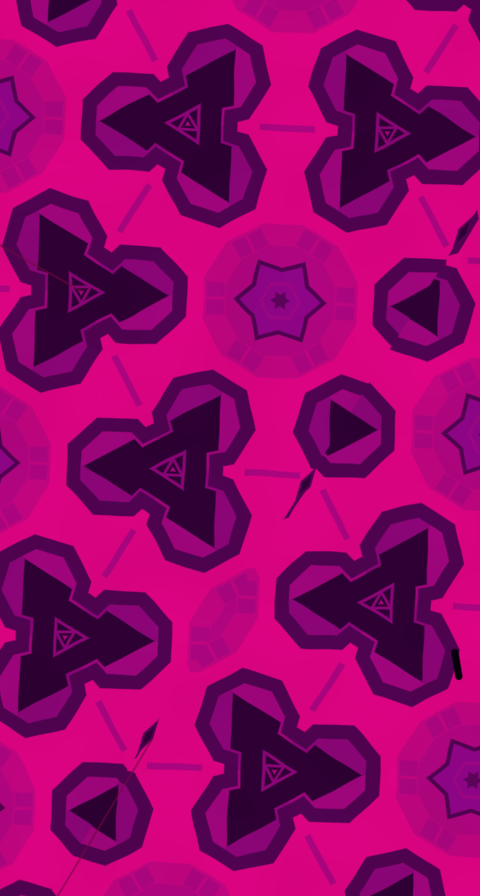
Reproduce this pattern procedurally as a Shadertoy shader.

```glsl
// Dark three-lobed medallions on a honeycomb, with pale rosettes in the cells.
// Each cell is folded to one sixth; a diagonal seam removes a strip of the
// lattice, so the lobes that meet there close into small octagons.
#define EDGES_PER_HEIGHT 4.491
#define ORIGIN vec2(1.404, 1.509)
#define TILT 0.044
#define SEAM_POINT vec2(1.532, 2.427)
#define SEAM_NORMAL vec2(0.848, 0.530)
#define SEAM_GAP 0.491
#define LOBE_OFFSET 0.287
#define LOBE_RADIUS 0.245
#define BAND 0.070
#define WEAR 0.007

const float PI = 3.14159265;
const vec3 PINK = vec3(0.85, 0.01, 0.50);
const vec3 ROSE = vec3(0.74, 0.02, 0.49);
const vec3 ORCHID = vec3(0.66, 0.02, 0.49);
const vec3 VIOLET = vec3(0.54, 0.02, 0.46);
const vec3 PLUM = vec3(0.31, 0.01, 0.31);
const vec3 INK = vec3(0.18, 0.00, 0.20);

vec2 gradientAt(vec2 cell) {
    float h = fract(sin(dot(cell, vec2(127.1, 311.7))) * 43758.5);
    return vec2(cos(2.0 * PI * h), sin(2.0 * PI * h));
}

float gradientNoise(vec2 p) {
    vec2 i = floor(p), f = fract(p), s = f * f * (3.0 - 2.0 * f);
    vec2 x = vec2(1, 0), y = vec2(0, 1);
    float low = mix(dot(gradientAt(i), f), dot(gradientAt(i + x), f - x), s.x);
    float high = mix(dot(gradientAt(i + y), f - y), dot(gradientAt(i + 1.0), f - 1.0), s.x);
    return mix(low, high, s.y);
}

float fill(float d) {
    float soft = EDGES_PER_HEIGHT / iResolution.y;
    return 1.0 - smoothstep(-soft, soft, d);
}

vec2 turn(vec2 p, float a) {
    return vec2(cos(a) * p.x + sin(a) * p.y, cos(a) * p.y - sin(a) * p.x);
}

// Apothem coordinate of a regular polygon with one corner at angle "start".
float polygon(vec2 p, float sides, float start) {
    float s = 2.0 * PI / sides;
    float a = atan(p.y, p.x) - start;
    return length(p) * cos(mod(a, s) - 0.5 * s);
}

float box(vec2 p, vec2 halfSize) {
    vec2 d = abs(p) - halfSize;
    return max(d.x, d.y);
}

float segment(vec2 p, vec2 a, vec2 b) {
    vec2 ab = b - a;
    return length(p - a - ab * clamp(dot(p - a, ab) / dot(ab, ab), 0.0, 1.0));
}

// f: position from the cell centre, folded so a medallion lies at (1, 0).
vec3 rosette(vec3 col, vec2 f) {
    float rim = polygon(f, 12.0, PI / 12.0);
    col = mix(col, ROSE, fill(rim - 0.385));
    float block = box(vec2(f.x - 0.325, abs(f.y) - 0.045), vec2(0.045, 0.037));
    col = mix(col, ORCHID, fill(block));
    col = mix(col, mix(ROSE, ORCHID, 0.75), fill(rim - 0.275));
    float star = dot(vec2(f.x, abs(f.y)), vec2(0.672, 0.741)) - 0.148;
    col = mix(col, vec3(0.55, 0.02, 0.52), fill(star));
    col = mix(col, PLUM, fill(abs(star) - 0.010));
    col = mix(col, ORCHID, 0.5 * fill(abs(polygon(f, 6.0, 0.0) - 0.085) - 0.008));
    return mix(col, PLUM, 0.8 * fill(polygon(f, 3.0, 0.0) - 0.025));
}

vec3 medallion(vec3 col, vec2 f) {
    vec2 t = vec2(1.0 - f.x, f.y);
    float side = dot(vec2(t.x, abs(t.y)), vec2(0.5, 0.866));
    float across = dot(vec2(t.x, abs(t.y)), vec2(-0.866, 0.5));
    col = mix(col, ORCHID, fill(box(vec2(side - 0.5, across), vec2(0.14, 0.016))));

    // Outline, lobe facets and the notched triangle inside.
    float lobe = polygon(t - vec2(LOBE_OFFSET, 0.0), 8.0, PI / 8.0) - LOBE_RADIUS;
    float body = min(lobe, side - 0.25);
    col = mix(col, PLUM, fill(body));
    vec3 facet = mix(VIOLET, ORCHID, 0.65 * fill(t.y));
    col = mix(col, facet, fill(body + BAND));
    col = mix(col, INK, fill(max(side - 0.222, body + BAND + 0.014)));

    // Small pinwheel of nested triangles.
    col = mix(col, VIOLET, fill(abs(side - 0.052) - 0.008));
    float twist = polygon(t, 3.0, 0.55);
    col = mix(col, VIOLET, fill(max(abs(twist - 0.027) - 0.007, side - 0.052)));
    return mix(col, ORCHID, fill(twist - 0.008));
}

vec3 lattice(vec2 p) {
    vec2 q = turn(p - ORIGIN, TILT);
    q += WEAR * vec2(gradientNoise(p * 7.0), gradientNoise(p * 7.0 + 31.0));
    vec2 cell = vec2(3.0, sqrt(3.0));
    vec2 a = mod(q + 0.5 * cell, cell) - 0.5 * cell;
    vec2 b = mod(q, cell) - 0.5 * cell;
    q = dot(a, a) < dot(b, b) ? a : b;
    vec2 f = turn(q, round(atan(q.y, q.x) * 3.0 / PI) * PI / 3.0);
    return medallion(rosette(PINK, f), f);
}

void mainImage(out vec4 fragColor, in vec2 fragCoord) {
    vec2 p = vec2(fragCoord.x, iResolution.y - fragCoord.y) * EDGES_PER_HEIGHT / iResolution.y;
    vec2 fromSeam = p - SEAM_POINT;
    float across = dot(fromSeam, SEAM_NORMAL);
    float along = dot(fromSeam, vec2(-SEAM_NORMAL.y, SEAM_NORMAL.x));
    vec3 col = mix(lattice(p + SEAM_NORMAL * SEAM_GAP), lattice(p), fill(across));

    // Slivers along the seam, hairline scratches and a dark nick.
    float shard = abs(mod(along + 0.75, 1.49) - 0.75) * 0.28 + abs(across) - 0.028;
    col = mix(col, PLUM, fill(shard));
    col = mix(col, INK, fill(shard + 0.012));
    float scratch = min(segment(p, vec2(0.0, 1.23), vec2(0.41, 1.46)),
                        segment(p, vec2(0.76, 3.71), vec2(0.29, 4.49)));
    col = mix(col, vec3(0.45, 0.03, 0.25), 0.7 * fill(scratch - 0.004));
    col = mix(col, vec3(0.03, 0.0, 0.04), fill(segment(p, vec2(2.28, 3.27), vec2(2.30, 3.39)) - 0.018));

    col *= 1.0 + 0.035 * gradientNoise(p * 3.0);
    fragColor = vec4(col, 1.0);
}
```
